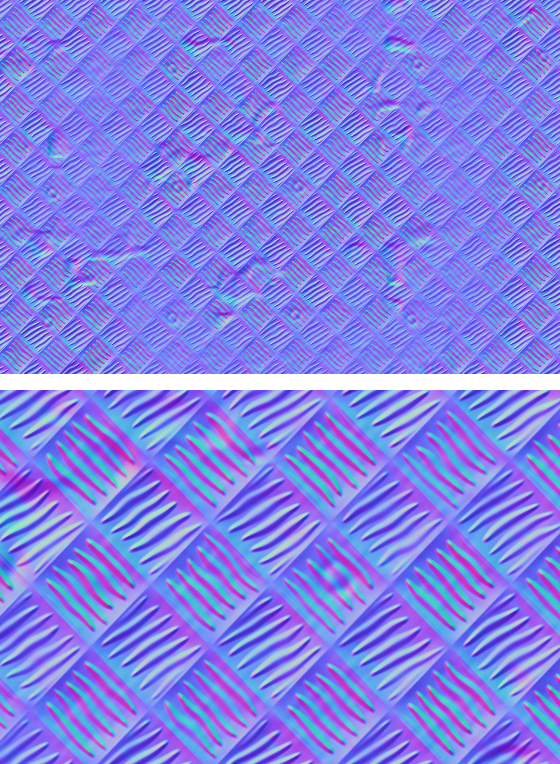
Top, the full canvas; bottom, a detail of the centre.
A WebGL 1 fragment shader for this texture map:

```glsl
precision highp float;
// Normal map of a diagonal basket weave: rounded diamond pillows, alternately
// cut by slits rising and falling, with worn patches, rough lumps and rivets.
// A height function is differenced and its slope is encoded as a colour.

uniform vec2 u_resolution;

#define REPEATS vec2(14.0, 9.0)    // same-facing diamonds across and down
#define PHASE vec2(0.08, 0.06)     // shift of the weave, in repeats
#define STRANDS 6.0                // strands in one diamond
#define SLIT_WIDTH 0.46            // half width, in strands
#define SLIT_DEPTH 0.046
#define PILLOW_HEIGHT 0.085
#define GRAIN_HEIGHT 0.026
#define LUMP_HEIGHT 0.12
#define RIVET_HEIGHT 0.03
#define WORN_STRENGTH 0.5          // relief left in the worn ring
#define SLOPE_SCALE vec2(0.92, 1.0)

float hash(vec2 p) {
  return fract(sin(dot(p, vec2(127.1, 311.7))) * 43758.545);
}

float noise(vec2 p) {
  vec2 i = floor(p);
  vec2 f = fract(p);
  f = f * f * (3.0 - 2.0 * f);
  return mix(mix(hash(i), hash(i + vec2(1.0, 0.0)), f.x),
             mix(hash(i + vec2(0.0, 1.0)), hash(i + 1.0), f.x), f.y);
}

// Pillow with tapered slits, in one cell of the diagonal grid
float weave(vec2 p) {
  vec2 diagonal = vec2(p.x + p.y, p.x - p.y) + 0.5;
  vec2 cell = floor(diagonal);
  vec2 local = diagonal - cell - 0.5;
  float falling = mod(cell.x + cell.y, 2.0);
  float along = mix(local.x, local.y, falling);
  float across = mix(local.y, local.x, falling);

  float a = 2.0 * abs(along);
  float c = 2.0 * abs(across);
  float pillow = (1.0 - a * a * a) * (1.0 - c * c * c);

  // rising slits lean towards the horizontal; all wander a little
  float strand = (across - 0.22 * (1.0 - falling) * along) * STRANDS;
  strand += 0.35 * (noise(p * 5.0 + 2.0) - 0.5);
  float slitId = floor(strand + 0.5);
  float offset = abs(strand - slitId);
  float slitVary = hash(cell * 7.0 + slitId);

  float taper = max(1.0 - a * a * (1.05 + 0.6 * slitVary), 0.0);
  float slit = 1.0 - smoothstep(0.0, SLIT_WIDTH * (0.25 + 0.75 * taper), offset);
  slit *= smoothstep(0.0, 0.4, taper) * (1.0 - smoothstep(0.78, 0.98, c));
  slit *= 0.75 + 0.4 * slitVary;

  float vary = 0.75 + 0.45 * hash(cell + 3.7);
  return PILLOW_HEIGHT * pillow * vary
       - SLIT_DEPTH * slit * mix(0.8, 1.15, falling) * vary;
}

// Full relief in the middle and the corners, faint in a ring between
float relief(vec2 p) {
  vec2 fromCentre = (p - PHASE) / REPEATS - 0.5;
  float radius = length(fromCentre * vec2(1.5, 1.0));
  float ring = (radius - 0.52) / 0.17;
  float worn = exp(-ring * ring) * smoothstep(0.15, 0.6, noise(p * 0.45 + 8.0));
  return mix(1.0, WORN_STRENGTH, worn);
}

// Small rough lumps in scattered clusters
float lumps(vec2 p) {
  float cluster = smoothstep(0.58, 0.85, noise(p * 0.9 + 31.0));
  vec2 bent = p + 0.25 * vec2(noise(p * 3.0), noise(p * 3.0 + 9.0));
  float lump = smoothstep(0.45, 0.95, noise(bent * vec2(2.4, 3.2) + 5.0));
  return cluster * lump * (0.7 + 0.3 * noise(p * 8.0));
}

// Small raised rings, on some blocks of three repeats
float rivets(vec2 p) {
  vec2 block = floor(p / 3.0);
  vec2 centre = (block + 0.5) * 3.0 + 0.4 * (hash(block) - 0.5);
  float present = step(0.4, hash(block + 17.0));
  float rim = (length(p - centre) - 0.11) / 0.055;
  return present * exp(-rim * rim);
}

// Wisps of fibre, from broad to fine, turned along the weave
float fibres(vec2 p) {
  vec2 turned = vec2(p.x + p.y, p.x - p.y);
  return 1.4 * noise(p * vec2(1.7, 2.1) + 4.0) + 0.7 * noise(p * vec2(4.0, 7.0))
       + 0.3 * noise(turned * vec2(4.0, 12.0)) + 0.3 * noise(turned * vec2(12.0, 4.0));
}

float height(vec2 p) {
  return weave(p) * relief(p) + GRAIN_HEIGHT * fibres(p)
       + LUMP_HEIGHT * lumps(p) + RIVET_HEIGHT * rivets(p);
}

void main() {
  vec2 p = gl_FragCoord.xy / u_resolution * REPEATS + PHASE;

  // central differences, never finer than a pixel
  float e = max(0.012, 0.5 * REPEATS.x / u_resolution.x);
  vec2 slope = vec2(height(p + vec2(e, 0.0)) - height(p - vec2(e, 0.0)),
                    height(p + vec2(0.0, e)) - height(p - vec2(0.0, e))) / (2.0 * e);
  slope *= SLOPE_SCALE;

  // red leans right, green leans down
  vec3 normal = normalize(vec3(-slope.x, slope.y, 1.0));
  vec3 colour = 0.5 + 0.5 * normal * vec3(0.97, 0.98, 0.94);
  gl_FragColor = vec4(colour, 1.0);
}
```
